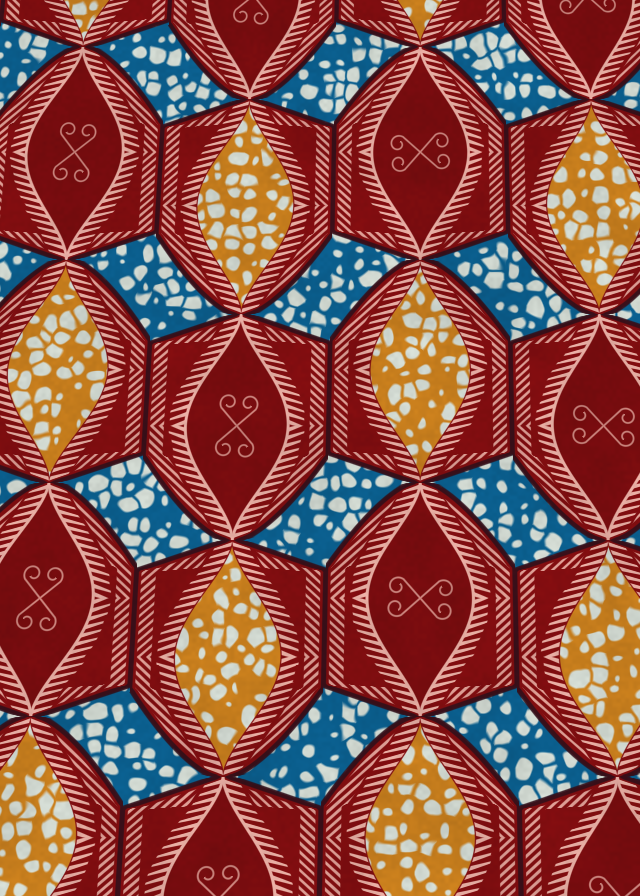
A Shadertoy shader for this pattern:

```glsl
// Wax-print cloth: staggered columns of fringed ogee lenses, hatched wings and pebbled blue gaps
#define RED vec3(0.49, 0.05, 0.06)
#define BLUE vec3(0.04, 0.36, 0.54)
#define GOLD vec3(0.76, 0.48, 0.11)
#define CHALK vec3(0.80, 0.83, 0.80)
#define LINE vec3(0.88, 0.66, 0.62)
#define DARK vec3(0.19, 0.06, 0.10)
#define ASPECT 1.23        // lens height in column widths
#define STAGGER 0.25       // vertical shift of odd columns
#define SPREAD 0.039       // growth of the columns towards the bottom
#define LENS_WIDTH 0.28
#define TOOTH_PITCH 0.044
#define PEBBLE_SIZE 0.1

float hash(vec2 p) {
    return fract(sin(dot(p, vec2(12.99, 78.23))) * 43758.55);
}

float noise(vec2 p) {
    vec2 i = floor(p), f = fract(p);
    f = f * f * (3.0 - 2.0 * f);
    return mix(mix(hash(i), hash(i + vec2(1, 0)), f.x),
               mix(hash(i + vec2(0, 1)), hash(i + 1.0), f.x), f.y);
}

// Coverage of the region where d is negative
float fill(float d, float aa) {
    return smoothstep(aa, -aa, d);
}

// Half width of the inner lens, t runs from tip to tip
float lensWidth(float t) {
    return LENS_WIDTH * pow(max(sin(3.14159 * clamp(t, 0.0, 1.0)), 0.0), 1.6);
}

// Half width of the winged outline: one long and one short shoulder
float wingWidth(float t, float odd) {
    float a = clamp(t, 0.0, 1.0), b = 1.0 - a;
    float longEnd = mix(a, b, odd), shortEnd = mix(b, a, odd);
    float w = min(pow(longEnd / 0.37, 0.67), shortEnd / 0.13);
    return 0.03 + 0.47 * min(w, 1.0);
}

// Packed rounded pebbles of uneven size
float pebbles(vec2 p, float aa) {
    p /= PEBBLE_SIZE;
    p += 0.25 * vec2(noise(p * 1.7), noise(p * 1.7 + 31.0));
    vec2 cell = floor(p);
    float nearest = 9.0, second = 9.0, radius = 0.0;
    for (int j = -1; j <= 1; j++)
    for (int i = -1; i <= 1; i++) {
        vec2 id = cell + vec2(i, j);
        vec2 d = p - id - 0.15 - 0.7 * vec2(hash(id), hash(id + 17.3));
        float stretch = mix(0.8, 1.25, hash(id + 5.1));
        float r = length(d * vec2(stretch, 1.0 / stretch));
        if (r < nearest) {
            second = nearest;
            nearest = r;
            radius = mix(0.13, 0.58, hash(id + 41.7));
        } else second = min(second, r);
    }
    float d = max(nearest - radius, 0.5 * (0.16 - second + nearest));
    return fill(d, aa / PEBBLE_SIZE + 0.03);
}

// Distance to four mirrored scrolls crossing at the centre
float scrolls(vec2 p) {
    p = abs(p);
    vec2 joint = vec2(0.093, 0.093);
    float h = clamp(dot(p, joint) / dot(joint, joint), 0.0, 1.0);
    float stem = length(p - joint * h);
    vec2 c = p - vec2(0.125, 0.055);
    float turn = mod(2.27 - atan(c.y, c.x), 6.28318);
    return min(stem, abs(length(c) - 0.05 + 0.005 * turn));
}

// Evenly spaced strokes; thickness is a share of the pitch
float strokes(float s, float thickness, float aa) {
    float d = abs(fract(s / TOOTH_PITCH) - 0.5) - 0.5 * thickness;
    return fill(d, aa / TOOTH_PITCH);
}

void mainImage(out vec4 fragColor, in vec2 fragCoord) {
    // Columns fan out from one upright column
    vec2 uv = fragCoord / iResolution.y;
    float scale = 0.1862 + SPREAD * (1.0 - uv.y);
    float aa = 0.8 / (iResolution.y * scale);
    vec2 cloth = vec2((uv.x - 0.469) / scale, log(scale / 0.1975) / (ASPECT * SPREAD));

    // Column and lens indices, local position
    float column = floor(cloth.x + 0.5), odd = mod(column, 2.0);
    float row = floor(cloth.y - STAGGER * odd);
    float t = cloth.y - STAGGER * odd - row;
    vec2 p = vec2(cloth.x - column, (t - 0.5) * ASPECT);
    float x = abs(p.x), side = sign(p.y);
    bool isGold = mod(row + column, 2.0) < 0.5;

    // Approximate distances to the lens and to the winged outline
    float span = 0.02 * ASPECT;
    float lensSlope = (lensWidth(t + 0.01) - lensWidth(t - 0.01)) / span;
    float wingSlope = (wingWidth(t + 0.01, odd) - wingWidth(t - 0.01, odd)) / span;
    float lens = (x - lensWidth(t)) / sqrt(1.0 + lensSlope * lensSlope);
    float wing = (x - wingWidth(t, odd)) / sqrt(1.0 + wingSlope * wingSlope);

    vec2 ground = cloth * vec2(1.0, ASPECT);
    float pebble = pebbles(ground, aa);
    vec3 col = RED;

    // Hatched wings
    float hatch = strokes(p.y - side * x * -0.9, 0.36 + 0.14 * noise(ground * 9.0), aa * 1.3);
    hatch *= fill(abs(wing + 0.065) - 0.038, aa) * fill(0.1 - lens, aa);
    col = mix(col, LINE, hatch * 0.9);

    // Fringe of tapering teeth around the lens
    float taper = mix(0.56, 0.25, clamp(lens / 0.09, 0.0, 1.0));
    float reach = 0.078 + 0.015 * hash(vec2(floor(p.y / TOOTH_PITCH), column));
    float teeth = strokes(p.y + side * lens * 0.35, taper, aa);
    teeth *= fill(lens - reach, aa) * fill(-lens, aa) * fill(wing + 0.02, aa);
    col = mix(col, LINE, teeth);

    // Lens: pebbled gold, or plain red with scrolls
    if (isGold) {
        col = mix(col, mix(GOLD, CHALK, pebble), fill(lens + 0.006, aa));
    } else {
        vec2 q = mod(column, 4.0) < 1.5 ? p : p.yx;
        float tilt = 0.2 * (hash(vec2(column, row)) - 0.5);
        q += tilt * vec2(-q.y, q.x);
        col = mix(col, RED * 0.94, fill(lens, aa));
        col = mix(col, LINE, fill(abs(lens) - 0.008, aa));
        col = mix(col, LINE, 0.75 * fill(scrolls(q) - 0.005, aa));
    }

    // Pebbled blue gaps and their dark outline
    col = mix(col, mix(BLUE, CHALK, pebble), fill(0.006 - wing, aa));
    col = mix(col, DARK, 0.9 * fill(abs(wing) - 0.013, aa));

    // Uneven dye
    col *= 0.94 + 0.08 * noise(ground * 6.0) + 0.06 * noise(ground * 45.0);
    fragColor = vec4(col, 1.0);
}
```
